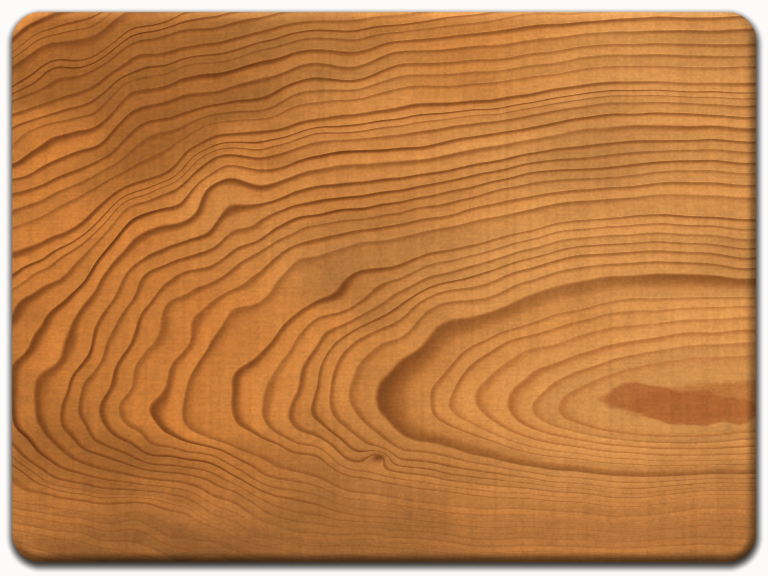
This texture is drawn by a WebGL 2 fragment shader. Its source:

```glsl
#version 300 es
precision highp float;
// A bevelled wooden board with rounded corners and a soft drop shadow on white.
// Growth rings are contours of a lopsided, noise-warped distance to a heart at
// lower right; each ring darkens slowly outward and then ends sharply.

uniform vec2 u_resolution;
out vec4 fragColor;

float hash(vec2 p) {
  vec3 v = fract(p.xyx * vec3(0.1031, 0.1030, 0.0973));
  v += dot(v, v.yzx + 33.33);
  return fract((v.x + v.y) * v.z);
}

float noise(vec2 p) {
  vec2 i = floor(p), f = fract(p);
  f = f * f * (3.0 - 2.0 * f);
  float low = mix(hash(i), hash(i + vec2(1, 0)), f.x);
  float high = mix(hash(i + vec2(0, 1)), hash(i + vec2(1, 1)), f.x);
  return mix(low, high, f.y);
}

float fbm(vec2 p) {
  float sum = 0.0, amp = 0.5;
  for (int i = 0; i < 4; i++) {
    sum += amp * noise(p);
    p = p * 2.03 + 17.3;
    amp *= 0.5;
  }
  return sum / 0.9375;
}

float roundedBox(vec2 p, vec2 halfSize, float radius) {
  vec2 d = abs(p) - halfSize + radius;
  return length(max(d, 0.0)) + min(max(d.x, d.y), 0.0) - radius;
}

// Distance from the heart: open to the right, compressed below.
float heartDistance(vec2 p) {
  float wild = 1.0 - smoothstep(0.25, 0.95, p.x);
  vec2 broad = vec2(fbm(p * 3.2 + 4.0), fbm(p * vec2(2.6, 3.4) + 31.0)) - 0.5;
  vec2 kink = vec2(noise(p * vec2(8.0, 15.0) + 9.0), noise(p * vec2(13.0, 9.0) + 53.0)) - 0.5;
  vec2 q = p - vec2(1.13, 0.30);
  q += broad * mix(vec2(0.12, 0.045), vec2(0.20, 0.13), wild);
  q += kink * mix(vec2(0.03, 0.007), vec2(0.042, 0.030), wild);
  float along = 0.235 * (sqrt(q.x * q.x + 0.01) - q.x);
  float across = 1.5 * q.y - 0.5 * sqrt(q.y * q.y + 0.003) + 0.02;
  return length(vec2(along, across));
}

vec3 wood(vec2 p) {
  float d = heartDistance(p);
  float knot = length((p - vec2(0.656, 0.205)) * vec2(0.8, 1.2));
  float phase = 54.0 * sqrt(d * d + 0.018) + 1.3 * exp(-knot * knot * 3000.0);
  phase += 1.1 * noise(vec2(phase * 0.6, 3.0));
  float width = fwidth(phase);
  float ring = floor(phase), f = fract(phase);

  // Broad tones: warm at upper left, pale at right, brown along the bottom.
  float tone = fbm(p * vec2(2.2, 5.0) + 70.0);
  vec3 col = mix(vec3(0.785, 0.485, 0.225), vec3(0.835, 0.575, 0.315),
                 smoothstep(0.2, 1.1, p.x + 0.9 * (tone - 0.5)));
  col = mix(col, vec3(0.70, 0.445, 0.23), 0.85 * (1.0 - smoothstep(0.06, 0.27, p.y + 0.1 * (tone - 0.5))));
  float dusk = smoothstep(0.48, 0.75, fbm(p * vec2(3.0, 5.5) + 12.0));
  col *= 1.0 - dusk * mix(0.20, 0.08, smoothstep(0.3, 0.9, p.x));
  col *= 0.97 + 0.08 * hash(vec2(ring, 5.0));

  // Rings: a soft latewood ramp, then a crisp dark edge.
  float heartwood = 1.0 - smoothstep(0.10, 0.24, d);
  float ramp = smoothstep(0.1, 0.95, f) * (1.0 - smoothstep(1.0 - max(0.10, width), 1.0, f));
  float edge = smoothstep(0.55, 0.86, f) * (1.0 - smoothstep(1.0 - max(0.13, width), 1.0, f));
  float strength = (0.55 + 0.45 * hash(vec2(ring, 8.0))) * (0.55 + 0.75 * noise(p * vec2(5.0, 8.0) + ring));
  strength *= mix(1.0, 0.68, smoothstep(0.35, 1.1, p.x)) * (1.0 - smoothstep(0.35, 0.9, width));
  strength *= mix(0.25, 1.0, smoothstep(0.07, 0.24, p.y));
  vec3 late = mix(vec3(0.40, 0.21, 0.085), vec3(0.64, 0.35, 0.16), heartwood);
  col = mix(col, vec3(0.71, 0.40, 0.17), 0.50 * ramp * strength);
  col = mix(col, late, 0.80 * edge * strength);

  // Ragged red-brown core and a small knot.
  vec2 core = (p - vec2(1.175, 0.30 + 0.025 * (noise(p * 11.0) - 0.5))) / vec2(0.15, 0.034);
  float patchMask = 1.0 - smoothstep(0.75, 0.95, length(core) + 0.7 * (fbm(p * vec2(16.0, 28.0)) - 0.5));
  col = mix(col, vec3(0.66, 0.37, 0.18), 0.75 * patchMask);
  col = mix(col, vec3(0.38, 0.20, 0.09), 0.7 * exp(-knot * knot * 16000.0));

  // Fine fibres, faint upright saw marks and pores.
  float fibre = noise(p * vec2(45.0, 330.0)) - 0.5;
  float saw = noise(p * vec2(150.0, 7.0) + 40.0) - 0.5;
  float pores = noise(p * 260.0) - 0.5;
  return col * (1.0 + 0.055 * fibre + 0.055 * saw + 0.075 * pores);
}

void main() {
  vec2 p = gl_FragCoord.xy / u_resolution.y;
  float aspect = u_resolution.x / u_resolution.y;
  vec2 middle = vec2(0.5 * aspect, 0.5015), halfSize = vec2(0.5 * aspect - 0.021, 0.4775);
  float pixel = 1.0 / u_resolution.y;
  float board = roundedBox(p - middle, halfSize, 0.05);
  float shade = roundedBox(p - middle + vec2(-0.001, 0.006), halfSize, 0.05);

  // White ground with a narrow shadow.
  float shadow = 1.0 - smoothstep(-0.006, 0.014, shade);
  vec3 ground = mix(vec3(0.99, 0.985, 0.98), vec3(0.25, 0.24, 0.23), shadow);

  // Bevel lit from the upper left.
  vec3 col = wood(p * vec2(1.3333 / aspect, 1.0));
  vec2 normal = normalize(vec2(dFdx(board), dFdy(board)) + 1e-6);
  float rim = smoothstep(-0.020, -0.001, board);
  float light = dot(normal, normalize(vec2(-0.45, 0.9)));
  col *= 1.0 - rim * (0.24 - 0.34 * light);
  col += vec3(0.10, 0.09, 0.07) * rim * max(light, 0.0);

  fragColor = vec4(mix(col, ground, smoothstep(-pixel, pixel, board)), 1.0);
}
```
